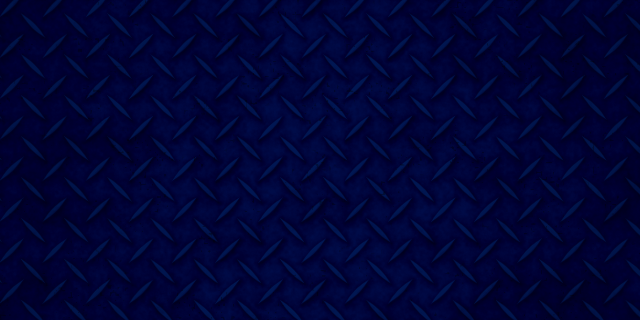
Reproduce this texture procedurally as a Shadertoy shader.

```glsl
// Dark navy diamond tread plate: two interleaved grids of raised diagonal bars.
// Lengths are fractions of the canvas height.
#define PITCH vec2(0.1349, 0.1279)
#define ORIGIN vec2(0.778, 0.5365)
#define BAR_HALF_LENGTH 0.053
#define BAR_HALF_WIDTH 0.0074
#define SHADOW_OFFSET vec2(0.003, -0.005)
#define SHADOW_REACH 0.013
#define PLATE_DARK vec3(0.0, -0.045, 0.122)
#define PLATE_LIGHT vec3(0.0, 0.034, 0.262)
#define BAR_DARK vec3(0.0, 0.03, 0.22)
#define BAR_LIGHT vec3(0.0, 0.09, 0.325)
#define VIGNETTE 0.5
#define WEAR 0.8

float hash(vec2 p) {
    vec3 q = fract(vec3(p.xyx) * 0.1031);
    q += dot(q, q.yzx + 33.33);
    return fract((q.x + q.y) * q.z);
}

float valueNoise(vec2 p) {
    vec2 cell = floor(p), f = fract(p);
    f = f * f * (3.0 - 2.0 * f);
    return mix(mix(hash(cell), hash(cell + vec2(1, 0)), f.x),
               mix(hash(cell + vec2(0, 1)), hash(cell + vec2(1, 1)), f.x), f.y);
}

float fbm(vec2 p) {
    float sum = 0.0, amplitude = 0.5;
    for (int i = 0; i < 5; i++) {
        sum += amplitude * valueNoise(p);
        p = mat2(1.6, 1.2, -1.2, 1.6) * p + 7.3;
        amplitude *= 0.5;
    }
    return sum;
}

// Offset from the nearest centre of a repeating grid
vec2 repeatAround(vec2 p, vec2 centre) {
    p -= centre;
    return p - PITCH * floor(p / PITCH + 0.5);
}

// Distance to a tapered bar; lean is +1 for rising, -1 for falling
float barDistance(vec2 p, float lean) {
    float along = (p.x + lean * p.y) * 0.7071;
    float across = (p.y - lean * p.x) * 0.7071;
    float t = along / BAR_HALF_LENGTH;
    float halfWidth = BAR_HALF_WIDTH * max(1.0 - t * t, 0.0);
    return length(vec2(across, max(abs(along) - BAR_HALF_LENGTH, 0.0))) - halfWidth;
}

// Nearest bar of either grid
float treadDistance(vec2 p) {
    float falling = barDistance(repeatAround(p, ORIGIN), -1.0);
    float rising = barDistance(repeatAround(p, ORIGIN + 0.5 * PITCH), 1.0);
    return min(falling, rising);
}

void mainImage(out vec4 fragColor, in vec2 fragCoord) {
    vec2 uv = fragCoord / iResolution.y;
    vec2 middle = 0.5 * iResolution.xy / iResolution.y;
    float edge = max(0.7 / iResolution.y, 0.001);

    // Wear: broad stains, fine grain and slightly uneven bar outlines
    float stains = fbm(uv * 9.0) - 0.48;
    float grain = fbm(uv * 85.0 + 19.0) - 0.48;
    float tread = treadDistance(uv) + 0.0025 * grain;

    // Soft shadow around each bar, heavier below it
    float shadowDistance = max(treadDistance(uv - SHADOW_OFFSET), 0.0);
    float shadow = exp(-shadowDistance / SHADOW_REACH);

    // Light falls off towards the sides
    float falloff = smoothstep(0.15, 1.15, length((uv - middle) * vec2(1.0, 0.8)));
    float light = 1.0 - VIGNETTE * falloff;

    // Plate surface; green only shows where it is well lit
    float tone = light * (1.0 - 0.82 * shadow) + WEAR * (0.7 * stains + 0.7 * grain);
    vec3 color = max(mix(PLATE_DARK, PLATE_LIGHT, clamp(tone, 0.0, 1.15)), 0.0);

    // Raised bars, brighter on the side facing the light
    float slope = treadDistance(uv + vec2(-0.002, 0.003)) - tread;
    float crown = smoothstep(0.0, -0.5 * BAR_HALF_WIDTH, tread);
    float sheen = 0.4 + 0.5 * crown + 50.0 * slope + WEAR * (stains + grain);
    vec3 bar = mix(BAR_DARK, BAR_LIGHT, clamp(sheen, 0.0, 1.0)) * mix(0.75, 1.0, light);
    color = mix(color, bar, smoothstep(edge, -edge, tread));

    // Sparse dark pits
    float pits = smoothstep(0.8, 0.92, valueNoise(uv * 130.0)) * smoothstep(0.5, 0.75, valueNoise(uv * 14.0 + 5.0));
    color *= 1.0 - 0.4 * WEAR * pits;

    fragColor = vec4(color, 1.0);
}
```
